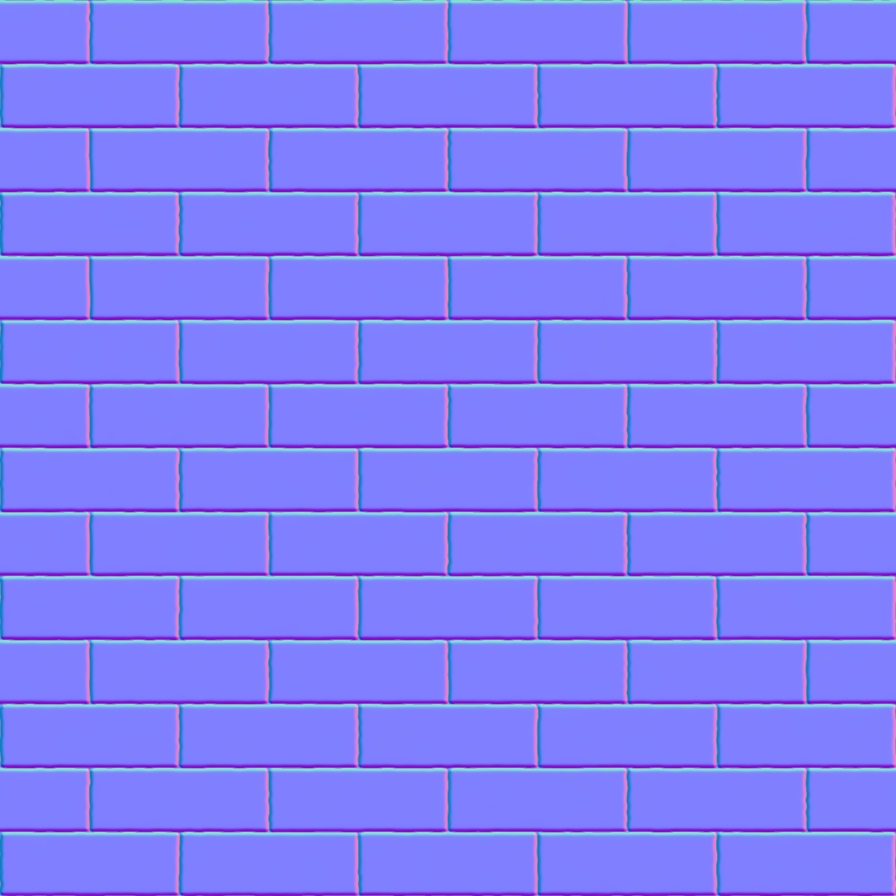
Give the GLSL for this texture map, as a three.js fragment shader.

```glsl
// Tangent-space normal map of a running-bond brick wall with thin bevelled joints.
varying vec2 vUv;

const vec2 BRICKS = vec2(5.0, 14.0);   // bricks across and courses up
const float CORNER = 0.004;            // corner radius
const float INSET = 0.0003;            // half width of the joint floor
const float BEVEL = 0.0026;            // falloff length of the bevel
const float SOFTNESS = 0.0018;         // width of the smoothing window

float hash(vec2 p) {
  vec3 q = fract(vec3(p.xyx) * 0.1031);
  q += dot(q, q.yzx + 33.33);
  return fract((q.x + q.y) * q.z);
}

// Value noise in -1..1 that repeats after the given number of cells.
float tileNoise(vec2 uv, vec2 period, float seed) {
  vec2 p = uv * period;
  vec2 cell = floor(p);
  vec2 f = fract(p);
  f = f * f * (3.0 - 2.0 * f);
  vec2 a = mod(cell, period) + seed;
  vec2 b = mod(cell + 1.0, period) + seed;
  float low = mix(hash(a), hash(vec2(b.x, a.y)), f.x);
  float high = mix(hash(vec2(a.x, b.y)), hash(b), f.x);
  return 2.0 * mix(low, high, f.y) - 1.0;
}

// Position from the centre of the brick, in canvas units.
vec2 brickLocal(vec2 uv) {
  vec2 grid = uv * BRICKS;
  grid.x += 0.5 * mod(floor(grid.y), 2.0);
  return (fract(grid) - 0.5) / BRICKS;
}

// Outward direction in xy, depth inside the rounded brick in z.
vec3 brickEdge(vec2 local, vec2 halfSize, float radius) {
  vec2 q = abs(local) - halfSize + radius;
  vec2 side = vec2(local.x < 0.0 ? -1.0 : 1.0, local.y < 0.0 ? -1.0 : 1.0);
  vec2 outside = max(q, 0.0);
  float dist = length(outside) + min(max(q.x, q.y), 0.0) - radius;
  vec2 axis = q.x > q.y ? vec2(1.0, 0.0) : vec2(0.0, 1.0);
  vec2 dir = min(q.x, q.y) > 0.0 ? normalize(outside) : axis;
  return vec3(dir * side, -dist);
}

// Steep at the joint, with a faint tail running onto the face.
float bevelSlope(float depth, float strength) {
  float d = max(depth, 0.0);
  float rise = smoothstep(-0.0006, 0.0005, depth);
  float steep = strength * exp(-d * d / (BEVEL * BEVEL));
  return rise * (steep + 0.06 * exp(-d / 0.0035));
}

vec3 wallNormal(vec2 uv) {
  // Worn edges: upright joints wander more than the bed joints.
  vec2 wear = vec2(tileNoise(uv, vec2(70.0, 150.0), 3.0),
                   tileNoise(uv, vec2(90.0, 70.0), 211.0));
  vec2 local = brickLocal(uv + wear * vec2(0.0007, 0.0003));
  vec3 edge = brickEdge(local, 0.5 / BRICKS - INSET, CORNER);

  // Undersides and left edges are cut a little steeper.
  float strength = 2.2 - 0.4 * edge.y - 0.15 * edge.x;
  strength *= 1.0 + 0.12 * tileNoise(uv, vec2(110.0), 57.0);
  vec2 slope = edge.xy * bevelSlope(edge.z, strength);

  // Barely uneven brick faces.
  slope += 0.008 * vec2(tileNoise(uv, vec2(40.0, 60.0), 401.0),
                        tileNoise(uv, vec2(40.0, 60.0), 509.0));
  return normalize(vec3(slope, 1.0));
}

void main() {
  // Average a small window to smooth the joints.
  vec3 sum = vec3(0.0);
  for (int j = 0; j < 3; j++) {
    for (int i = 0; i < 3; i++) {
      vec2 offset = (vec2(float(i), float(j)) - 1.0) / 3.0;
      sum += wallNormal(vUv + offset * SOFTNESS);
    }
  }
  gl_FragColor = vec4(0.5 + 0.5 * sum / 9.0, 1.0);
}
```
